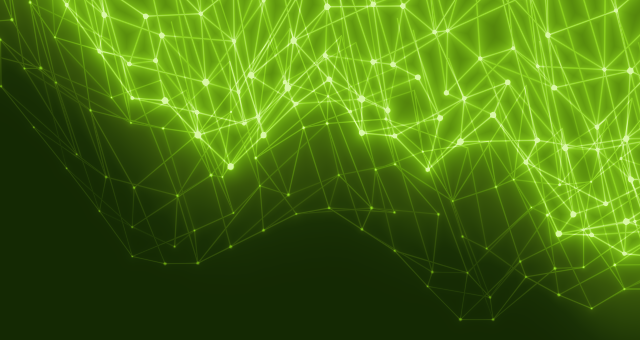
Reproduce this background procedurally as a Shadertoy shader.

```glsl
// Glowing green network: a bright mesh hanging from the top over a faint mesh on dark green.

const float COLUMN = 0.0965; // horizontal spacing of mesh nodes

float ramp(float a, float b, float x) { return clamp((x - a) / (b - a), 0.0, 1.0); }

vec2 hash2(vec2 cell) {
    vec3 q = fract(vec3(cell.xyx) * vec3(0.1031, 0.1030, 0.0973));
    q += dot(q, q.yzx + 33.33);
    return fract((q.xx + q.yz) * q.zy);
}

// Lower outline of the bright mesh
float brightHull(float x) {
    return 1.15 - 0.44 * ramp(0.08, 0.39, x) - 0.205 * ramp(0.48, 0.674, x)
         + 0.275 * ramp(0.674, 0.96, x) - 0.18 * ramp(0.96, 1.07, x)
         - 0.103 * ramp(1.18, 1.26, x) + 0.165 * ramp(1.26, 1.44, x)
         - 0.353 * ramp(1.483, 1.645, x) - 0.064 * ramp(1.75, 1.85, x);
}

// Lower outline of the faint mesh
float faintHull(float x) {
    return 0.75 - 0.25 * ramp(0.0, 0.2, x) - 0.25 * ramp(0.22, 0.37, x)
         - 0.04 * ramp(0.37, 0.55, x) + 0.19 * ramp(0.55, 0.93, x)
         - 0.15 * ramp(0.95, 1.18, x) - 0.19 * ramp(1.18, 1.34, x)
         + 0.13 * ramp(1.46, 1.55, x) - 0.11 * ramp(1.56, 1.72, x)
         + 0.07 * ramp(1.72, 1.83, x);
}

// Node of a jittered lattice whose bottom row follows the outline
vec2 meshNode(vec2 cell, bool bright) {
    float inner = min(cell.y, 1.0);
    vec2 jitter = (hash2(cell + (bright ? 17.0 : 71.0)) - 0.5) * inner;
    float x = (cell.x + 0.9 * jitter.x) * COLUMN + 0.003;
    float rise = 0.085 * cell.y + 0.012 * cell.y * cell.y + 0.085 * jitter.y;
    return vec2(x, (bright ? brightHull(x) : faintHull(x)) + rise);
}

float segmentDistance(vec2 p, vec2 a, vec2 b) {
    vec2 ab = b - a;
    return length(p - a - ab * clamp(dot(p - a, ab) / dot(ab, ab), 0.0, 1.0));
}

float stroke(float d, float radius, float pixel) {
    return 1.0 - smoothstep(max(radius - pixel, 0.0), radius + pixel, d);
}

// Returns line light, node light, distance to nearest line, distance to nearest node
vec4 mesh(vec2 p, bool bright, int rows, float lineRadius, float nodeRadius, float pixel) {
    vec2 links[4] = vec2[4](vec2(1, 0), vec2(0, 1), vec2(2, 1), vec2(-1, 2));
    vec4 light = vec4(0.0, 0.0, 9.0, 9.0);
    float column = floor(p.x / COLUMN);
    for (int i = -3; i <= 3; i++) {
        for (int j = 0; j < rows; j++) {
            vec2 cell = vec2(column + float(i), float(j));
            vec2 a = meshNode(cell, bright);
            float size = nodeRadius * mix(0.55, 1.2, hash2(cell + 5.0).x);
            float dNode = length(p - a);
            light.y = max(light.y, stroke(dNode, size, pixel));
            light.w = min(light.w, dNode);
            for (int k = 0; k < 4; k++) {
                vec2 chance = hash2(cell * 3.0 + float(k) * 13.0 + 200.0);
                bool outline = j == 0 && k == 0;
                if (!outline && chance.x < 0.22) continue;
                float d = segmentDistance(p, a, meshNode(cell + links[k], bright));
                float strength = outline ? 0.95 : mix(0.4, 0.9, chance.y);
                light.x = max(light.x, strength * stroke(d, lineRadius, pixel));
                light.z = min(light.z, d);
            }
        }
    }
    return light;
}

// Maps brightness to green, from deep shade to near white
vec3 greenScale(float t) {
    vec3 c = mix(vec3(0.06, 0.13, 0.005), vec3(0.10, 0.19, 0.02), ramp(0.0, 0.2, t));
    c = mix(c, vec3(0.22, 0.34, 0.04), ramp(0.2, 0.4, t));
    c = mix(c, vec3(0.36, 0.57, 0.05), ramp(0.4, 0.6, t));
    c = mix(c, vec3(0.54, 0.81, 0.11), ramp(0.6, 0.8, t));
    return mix(c, vec3(0.85, 0.97, 0.65), ramp(0.8, 1.05, t));
}

void mainImage(out vec4 fragColor, in vec2 fragCoord) {
    float pixel = 1.0 / iResolution.y;
    vec2 p = fragCoord * pixel;

    // Soft backdrop that fades out below the bright mesh
    float softHull = 0.0;
    for (int i = -3; i <= 3; i++) softHull += brightHull(p.x + 0.06 * float(i)) / 7.0;
    float tone = 0.1 + 0.41 * smoothstep(-0.5, 0.08, p.y - softHull);

    // Faint mesh
    vec4 faint = mesh(p, false, 4, 0.0008, 0.004, pixel);
    tone += 0.16 * faint.x + 0.04 * exp(-faint.z * 90.0);
    tone += 0.28 * faint.y + 0.10 * exp(-faint.w * 110.0);

    // Bright mesh with its halo
    vec4 bright = mesh(p, true, 6, 0.0014, 0.008, pixel);
    tone += 0.20 * exp(-bright.z * 30.0) + 0.14 * exp(-bright.w * 45.0);
    tone += 0.20 * bright.x + 0.35 * bright.y;

    fragColor = vec4(greenScale(tone), 1.0);
}
```
